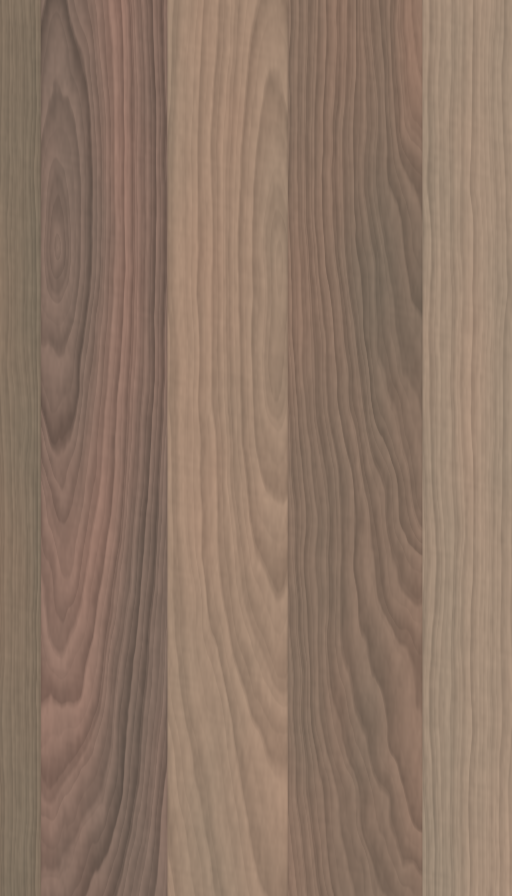
A Shadertoy shader for this texture:

```glsl
// Five upright walnut planks with soft growth rings, pores and faint ripples.
// Each plank cuts a tilted trunk: ring distance gives straight grain far from
// the heart and long pointed arches close to it.

float hash(vec2 p) {
    return fract(sin(dot(p, vec2(127.1, 311.7))) * 43758.5453);
}

float noise(vec2 p) {
    vec2 cell = floor(p);
    vec2 f = fract(p);
    f = f * f * (3.0 - 2.0 * f);
    float low = mix(hash(cell), hash(cell + vec2(1.0, 0.0)), f.x);
    float high = mix(hash(cell + vec2(0.0, 1.0)), hash(cell + vec2(1.0, 1.0)), f.x);
    return mix(low, high, f.y);
}

float fbm(vec2 p) {
    float sum = 0.0;
    float weight = 0.5;
    for (int i = 0; i < 4; i++) {
        sum += weight * noise(p);
        p = p * 2.03 + 17.3;
        weight *= 0.5;
    }
    return sum / 0.9375;
}

// Distance from the trunk axis, which meets the surface at heart
float ringDistance(vec2 p, vec2 heart, float slope, float seed) {
    float bend = fbm(vec2(p.x * 5.0, p.y * 1.6) + seed) - 0.5;
    float wobble = fbm(vec2(p.x * 22.0, p.y * 5.0) + seed) - 0.5;
    float across = p.x - heart.x + bend * 0.035;
    float depth = (p.y - heart.y) * slope + bend * 0.07;
    return length(vec2(across, depth)) + wobble * 0.012;
}

// Slow darkening that ends in a crisp edge, with a different depth per ring
float ringLine(float rings, float seed) {
    float t = fract(rings);
    float profile = smoothstep(0.05, 0.85, t) * (1.0 - smoothstep(0.86, 1.0, t));
    float strength = hash(vec2(floor(rings), seed));
    return profile * (0.25 + 0.75 * strength);
}

// Short upright pores mixed with finer fibres
float pores(vec2 p, float seed) {
    float dashes = noise(p * vec2(150.0, 26.0) + seed);
    float fibres = noise(p * vec2(260.0, 75.0) + seed * 2.0);
    return dashes * 0.6 + fibres * 0.4 - 0.5;
}

vec3 plank(vec2 p, vec3 wood, vec2 heart, float slope, float density, float contrast, float seed) {
    float distanceToHeart = ringDistance(p, heart, slope, seed);
    float wide = ringLine(distanceToHeart * density, seed);
    float narrow = ringLine(distanceToHeart * density * 2.3 + 0.4, seed + 5.0);

    // Broad bands follow the rings, clouds drift along the plank
    float band = noise(vec2(distanceToHeart * density * 0.35, seed)) - 0.5;
    float cloud = fbm(p * vec2(7.0, 1.8) + seed * 3.0) - 0.5;
    float ripple = noise(p * vec2(14.0, 110.0) + vec2(0.0, p.x * 25.0) + seed) - 0.5;

    float shade = 1.0 - contrast * (wide * 0.16 + narrow * 0.07);
    shade += contrast * band * 0.10 + cloud * 0.10;
    shade += pores(p, seed) * 0.085 + ripple * 0.018;

    // Heartwood shifts between rosy and grey brown
    vec3 tint = vec3(0.035, -0.012, -0.015) * (cloud + band * 0.5);
    return wood * shade + tint;
}

// Blends the next plank in from its left edge and darkens the joint
vec3 joinPlank(vec3 left, vec3 right, float x, float edge, float pixel) {
    float side = smoothstep(edge - pixel, edge + pixel, x);
    float joint = 1.0 - smoothstep(0.0, 0.003 + pixel, abs(x - edge));
    return mix(left, right, side) * (1.0 - 0.05 * joint);
}

void mainImage(out vec4 fragColor, in vec2 fragCoord) {
    vec2 p = fragCoord / iResolution.x;
    float pixel = 0.7 / iResolution.x;

    vec3 greyWalnut = vec3(0.550, 0.472, 0.400);
    vec3 rosyWalnut = vec3(0.560, 0.458, 0.406);
    vec3 tanWalnut = vec3(0.622, 0.532, 0.454);
    vec3 brownWalnut = vec3(0.552, 0.460, 0.396);
    vec3 paleWalnut = vec3(0.637, 0.557, 0.480);

    // Arguments: wood, heart, slope, ring density, contrast, seed
    vec3 first = plank(p, greyWalnut, vec2(-0.40, 0.9), 0.03, 62.0, 0.9, 3.0);
    vec3 second = plank(p, rosyWalnut, vec2(0.115, 1.30), 0.13, 48.0, 1.25, 11.0);
    vec3 third = plank(p, tanWalnut, vec2(0.545, 1.23), 0.14, 36.0, 0.75, 23.0);
    vec3 fourth = plank(p, brownWalnut, vec2(0.840, 1.90), 0.12, 58.0, 0.95, 37.0);
    vec3 fifth = plank(p, paleWalnut, vec2(1.50, 0.8), 0.03, 50.0, 0.65, 51.0);

    vec3 color = joinPlank(first, second, p.x, 0.080, pixel);
    color = joinPlank(color, third, p.x, 0.327, pixel);
    color = joinPlank(color, fourth, p.x, 0.562, pixel);
    color = joinPlank(color, fifth, p.x, 0.825, pixel);
    fragColor = vec4(color, 1.0);
}
```
